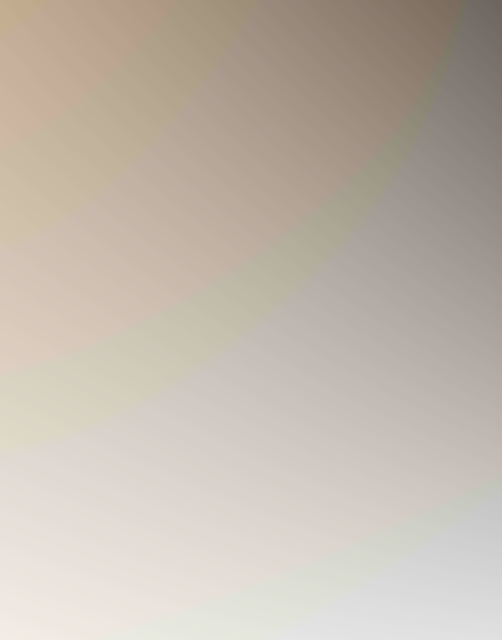
This background is drawn by a WebGL 1 fragment shader. Its source:

```glsl
precision highp float;
// A calm diagonal wash from dark taupe at the upper right to near white below.
// Brightness is a biquadratic surface with faint steps; warmth fades through
// curved bands, each one removing a little red or yellow tint.

uniform vec2 u_resolution;

const float RED_STEP = 0.017;
const float YELLOW_STEP = 0.018;
const float LUMA_STEPS = 69.0;
const float STEP_STRENGTH = 0.45;
const float BAND_SOFTNESS = 0.012;

// Quadratic through three values at t = 0, 0.5 and 1.
float quadratic(vec3 values, float t) {
  vec3 weights = vec3((2.0 * t - 1.0) * (t - 1.0),
                      4.0 * t * (1.0 - t),
                      t * (2.0 * t - 1.0));
  return dot(values, weights);
}

// Brightness surface, with depth measured down from the top edge.
float brightness(float x, float depth) {
  vec3 rows = vec3(quadratic(vec3(0.69, 0.56, 0.40), x),
                   quadratic(vec3(0.805, 0.735, 0.635), x),
                   quadratic(vec3(0.93, 0.90, 0.88), x));
  return quadratic(rows, depth);
}

// Softened staircase that leaves the overall ramp in place.
float terrace(float value) {
  float level = value * LUMA_STEPS;
  float stairs = floor(level) + smoothstep(0.3, 0.7, fract(level));
  return mix(level, stairs, STEP_STRENGTH) / LUMA_STEPS;
}

// One above the curve start - slope x - bend x^2 - drop x^12, zero below.
float aboveCurve(float x, float depth, float start, float slope,
                 float bend, float drop) {
  float edge = start - x * (slope + bend * x) - drop * pow(x, 12.0);
  return 1.0 - smoothstep(-BAND_SOFTNESS, BAND_SOFTNESS, depth - edge);
}

// Rebuild red, green and blue from brightness and two tint differences.
vec3 tinted(float luma, float blueShift, float redShift) {
  return vec3(luma + 1.402 * redShift,
              luma - 0.344 * blueShift - 0.714 * redShift,
              luma + 1.772 * blueShift);
}

void main() {
  vec2 uv = gl_FragCoord.xy / u_resolution;
  float x = uv.x;
  float depth = 1.0 - uv.y;

  // Count the red bands still lying below this point.
  float redBands = aboveCurve(x, depth, 0.234, 0.33, 0.92, 0.0)
                 + aboveCurve(x, depth, 0.586, 0.20, 0.33, 0.33)
                 + aboveCurve(x, depth, 1.04, 0.20, 0.10, 0.0);

  // Count the yellow bands, which alternate with the red ones.
  float yellowBands = aboveCurve(x, depth, 0.06, 0.60, 0.0, 0.0)
                    + aboveCurve(x, depth, 0.39, 0.24, 1.0, 0.0)
                    + aboveCurve(x, depth, 0.71, 0.15, 0.48, 0.37)
                    + aboveCurve(x, depth, 1.17, 0.22, 0.19, 0.0);

  float luma = terrace(brightness(x, depth));
  vec3 color = tinted(luma, -YELLOW_STEP * yellowBands, RED_STEP * redBands);
  gl_FragColor = vec4(clamp(color, 0.0, 1.0), 1.0);
}
```
